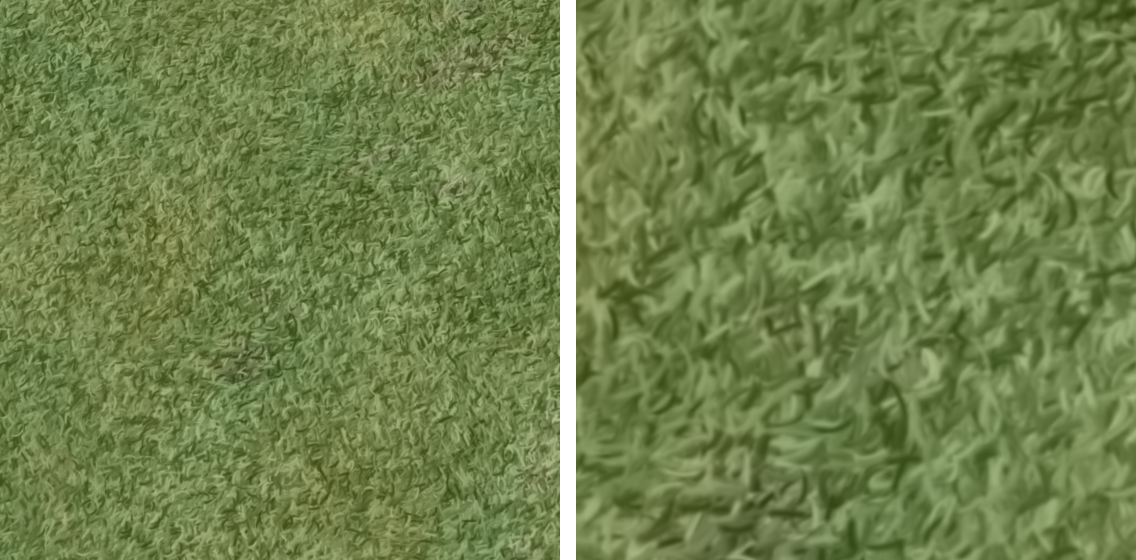
Left: the whole. Right: its middle third, enlarged.
A Shadertoy shader for this texture:

```glsl
// Mown lawn seen from above: layers of short, curled, soft-edged blades are
// painted over each other in jittered cells, leaning along a slow drift field.
// Layered sines add cool, warm and dry patches; a few long pale straws lie on top.

const vec3  GRASS_MID    = vec3(0.430, 0.500, 0.288);
const vec3  WARM_TINT    = vec3(0.026, 0.006, -0.002);
const vec3  DRY_TINT     = vec3(0.035, -0.004, 0.030);
const int   BLADE_LAYERS = 9;
const float BLADE_CELL   = 0.018;  // cell side, also the limit of a blade's reach
const float BLADE_WIDTH  = 0.0027;
const float BLADE_TONES  = 0.205;  // half range of blade brightness
const float BLADE_COVER  = 0.87;
const float STRAW_CELL   = 0.036;
const float STRAW_WIDTH  = 0.0024;
const float STRAW_SHARE  = 0.30;
const float STRAW_TONE   = 0.13;
const float LEAN         = 1.0;    // mean blade direction in radians
const float LEAN_JITTER  = 1.9;
const float LEAN_DRIFT   = 0.35;
const float CURL         = 0.95;
const float RELIEF       = 0.035;  // lit side against shaded side
const float PATCH_SHADE  = 0.022;

// Four random values in 0..1 for one cell of one layer
vec4 hash4(ivec2 cell, int layer) {
    uvec4 v = uvec4(uvec2(cell + 512), uint(layer), 7u);
    v = v * 1664525u + 1013904223u;
    v += v.yzxy * v.wxyz;
    v ^= v >> 16u;
    v += v.yzxy * v.wxyz;
    return vec4((v >> 8u) & 0xffffu) / 65535.0;
}

mat2 rotation(float a) {
    return mat2(cos(a), sin(a), -sin(a), cos(a));
}

// Slow irregular variation from warped, layered sines, about -1..1
float drift(vec2 p, float seed) {
    float sum = 0.0, gain = 0.8;
    mat2 turn = 1.6 * rotation(2.4);
    p = p * 6.0 + seed * vec2(1.7, 2.9);
    for (int k = 0; k < 5; k++) {
        p += 0.6 * sin(p.yx * 0.8 + seed);
        sum += gain * sin(p.x) * sin(p.y);
        p = turn * p + 1.3;
        gain *= 0.7;
    }
    return sum;
}

// Coverage in x, signed position across the blade in y
vec2 blade(vec2 p, float angle, float halfLength, float width, float curl) {
    vec2 along = vec2(cos(angle), sin(angle));
    float y = dot(p, along);
    float x = dot(p, vec2(along.y, -along.x));
    x -= curl * (y * y / halfLength - 0.3 * halfLength);
    float taper = 1.0 - smoothstep(0.45, 1.0, abs(y) / halfLength);
    float across = x / width;
    return vec2(exp(-across * across) * taper, clamp(across, -1.0, 1.0));
}

// Paints one jittered layer of blades over the shade so far
float paintLayer(float shade, vec2 p, float lean, int layer, bool straw) {
    float size = straw ? STRAW_CELL : BLADE_CELL;
    float width = straw ? STRAW_WIDTH : BLADE_WIDTH;
    vec2 grid = p / size + float(layer) * vec2(0.37, 0.71);
    ivec2 home = ivec2(floor(grid));
    for (int j = -1; j <= 1; j++) {
        for (int i = -1; i <= 1; i++) {
            ivec2 cell = home + ivec2(i, j);
            vec4 h = hash4(cell, layer);
            vec4 g = fract(h * 37.0 + h.wxyz * 11.0);
            vec2 offset = (grid - vec2(cell) - h.xy) * size;
            float angle = lean + (h.z - 0.5) * LEAN_JITTER;
            float halfLength = size * mix(0.6, 0.95, g.x);
            float curl = (g.y - 0.5) * CURL;
            vec2 b = blade(offset, angle, halfLength, width * mix(0.8, 1.25, g.z), curl);
            float tone = (h.w * 2.0 - 1.0) * BLADE_TONES;
            float cover = BLADE_COVER;
            if (straw) {
                tone = STRAW_TONE;
                cover = h.w < STRAW_SHARE ? 0.6 : 0.0;
            }
            shade = mix(shade, tone - RELIEF * b.y, b.x * cover);
        }
    }
    return shade;
}

void mainImage(out vec4 fragColor, in vec2 fragCoord) {
    vec2 uv = fragCoord / iResolution.y;

    // Blades shrink slightly towards the far edge
    vec2 p = uv * (0.92 + 0.14 * uv.y);
    float lean = LEAN + LEAN_DRIFT * drift(p * 1.4, 3.0);

    // Turf, then loose straws
    float shade = 0.0;
    for (int layer = 0; layer < BLADE_LAYERS; layer++) {
        shade = paintLayer(shade, p, lean, layer, false);
    }
    shade = paintLayer(shade, p, lean, BLADE_LAYERS, true);

    // Patches of light, colour and contrast
    float warmth = drift(p, 8.0);
    float dryness = smoothstep(0.55, 1.5, drift(p * 1.2, 5.0));
    shade *= 1.0 + 0.12 * drift(p * 0.8, 1.0) + 0.25 * dryness;
    shade += PATCH_SHADE * drift(p * 1.7, 12.0);

    vec3 color = GRASS_MID + shade + WARM_TINT * warmth + DRY_TINT * dryness;
    fragColor = vec4(clamp(color, 0.0, 1.0), 1.0);
}
```
